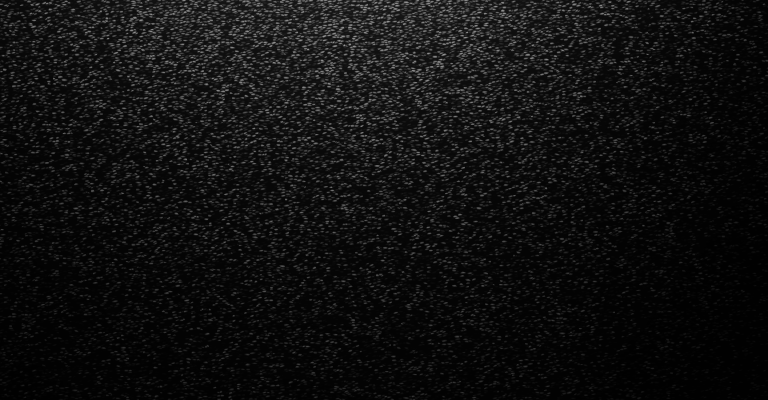
Reproduce this texture procedurally as a WebGL 2 fragment shader.

```glsl
#version 300 es
precision highp float;

uniform vec2 u_resolution;
out vec4 fragColor;

const vec2  GRAIN_DENSITY = vec2(100.0, 148.0);  // cells per canvas height
const float GRAIN_JITTER  = 1.0;
const float WARP_AMOUNT   = 0.002;
const vec2  GLINT_TIGHTNESS = vec2(3.0, 13.0);
const vec2  GLINT_OFFSET  = vec2(0.0, 0.1);
const float GLINT_GAIN    = 2.2;
const float BASE_SHEEN    = 0.3;
const float LIGHT_X       = 0.48;
const float LIGHT_LEVEL   = 0.3;
const float FALL_DOWN     = 2.4;
const float FALL_LEFT     = 4.0;
const float FALL_RIGHT    = 7.5;
const float RARITY_DIM    = 4.5;
const float RARITY_LIT    = 0.8;
const float WHITE_LIMIT   = 0.75;
const float BLACK_LEVEL   = 0.001;
const int   SAMPLES       = 3;  // per axis

vec3 hash3(vec2 cell) {
    vec3 h = fract(cell.xyx * vec3(0.1031, 0.1030, 0.0973));
    h += dot(h, h.yxz + 33.33);
    return fract((h.xxy + h.yzz) * h.zyx);
}

// Offset from the nearest cell centre, distance to the crease, and cell id.
void cellular(vec2 p, out vec2 offset, out float crease, out vec2 id) {
    vec2 base = floor(p);
    float nearest = 9.0, second = 9.0;
    for (int y = -1; y <= 1; y++) {
        for (int x = -1; x <= 1; x++) {
            vec2 cell = base + vec2(x, y);
            vec2 centre = cell + 0.5 + GRAIN_JITTER * (hash3(cell).xy - 0.5);
            vec2 d = p - centre;
            float dist = length(d);
            if (dist < nearest) {
                second = nearest;
                nearest = dist;
                offset = d;
                id = cell;
            } else {
                second = min(second, dist);
            }
        }
    }
    crease = second - nearest;
}

// Soft light above the upper edge, fading faster towards the right.
float lightField(vec2 uv) {
    float dx = uv.x - LIGHT_X;
    float sideFall = mix(FALL_LEFT, FALL_RIGHT, smoothstep(-0.1, 0.1, dx));
    return exp(-FALL_DOWN * (1.0 - uv.y) - sideFall * dx * dx);
}

// Uneven pressing of the surface, from layered sines.
float patches(vec2 p) {
    float a = sin(p.x * 23.0 + 2.0 * sin(p.y * 17.0));
    float b = sin(p.y * 31.0 + 2.0 * sin(p.x * 13.0 + 1.0));
    return 1.0 + 0.08 * a + 0.08 * b;
}

// Leather bumps: a tilted glint on the upper side of each, rarer in dim regions.
float leather(vec2 p, float light) {
    vec2 warped = p + WARP_AMOUNT * sin(p.yx * vec2(41.0, 37.0) + 2.0 * sin(p * 19.0));
    vec2 offset, id;
    float crease;
    cellular(warped * GRAIN_DENSITY, offset, crease, id);

    vec3 rnd = hash3(id + 71.0);
    vec2 q = offset - GLINT_OFFSET;
    q.y -= mix(-0.2, 0.5, rnd.y) * q.x;
    float spread = mix(0.7, 1.5, rnd.x);
    float glint = exp(-spread * dot(q * q, GLINT_TIGHTNESS)) * smoothstep(0.0, 0.2, crease);
    float rarity = mix(RARITY_DIM, RARITY_LIT, sqrt(light));
    float strength = (rarity + 1.0) * pow(rnd.z, rarity);
    return BASE_SHEEN + GLINT_GAIN * glint * strength * patches(p);
}

void main() {
    float total = 0.0;
    for (int j = 0; j < SAMPLES; j++) {
        for (int i = 0; i < SAMPLES; i++) {
            vec2 subpixel = (vec2(i, j) + 0.5) / float(SAMPLES) - 0.5;
            vec2 coord = gl_FragCoord.xy + subpixel;
            float light = lightField(coord / u_resolution);
            float shade = LIGHT_LEVEL * light * leather(coord / u_resolution.y, light);
            // Soft highlight limit
            total += WHITE_LIMIT * (1.0 - exp(-shade / WHITE_LIMIT));
        }
    }
    float grey = BLACK_LEVEL + total / float(SAMPLES * SAMPLES);
    fragColor = vec4(vec3(grey), 1.0);
}
```
